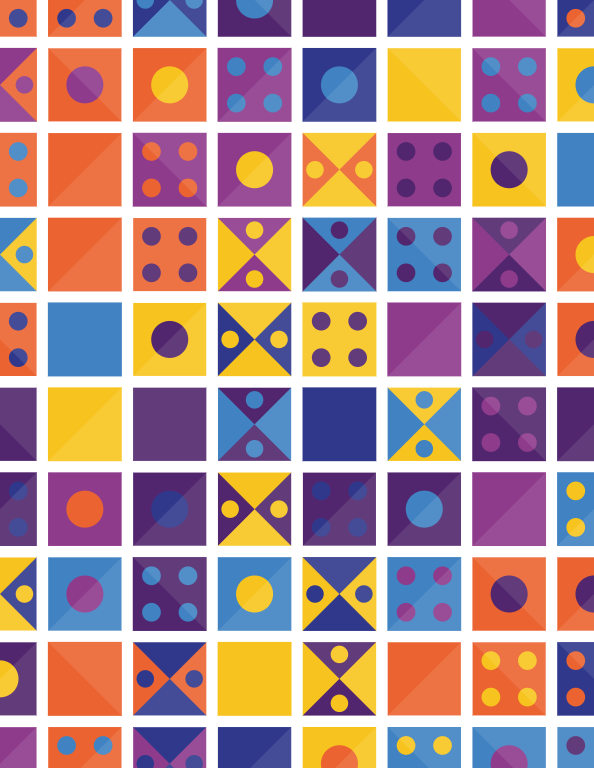
This pattern is drawn by a Shadertoy shader. Its source:

```glsl
// Seven columns of square tiles on white, each plain, one-dot, four-dot or
// hourglass, in two hashed palette colours. A pale diagonal sheen lies over
// most tiles; all shapes are signed distances in units of the tile pitch.

const vec3 PALETTE[6] = vec3[6](
    vec3(0.32, 0.15, 0.43),   // plum
    vec3(0.19, 0.22, 0.55),   // navy
    vec3(0.56, 0.23, 0.55),   // magenta
    vec3(0.25, 0.51, 0.76),   // blue
    vec3(0.92, 0.39, 0.19),   // orange
    vec3(0.97, 0.77, 0.12));  // yellow

// Integer hash: three values in 0..1 per cell and salt
vec3 hash3(ivec2 cell, uint salt) {
    uvec3 v = uvec3(uvec2(cell + 64), salt) * 1664525u + 1013904223u;
    v.x += v.y * v.z; v.y += v.z * v.x; v.z += v.x * v.y;
    v ^= v >> 16u;
    v.x += v.y * v.z; v.y += v.z * v.x; v.z += v.x * v.y;
    return vec3(v >> 8u) / 16777216.0;
}

float boxDistance(vec2 p, float halfSize) {
    vec2 d = abs(p) - halfSize;
    return max(d.x, d.y);
}

float coverage(float dist, float pixel) {
    return clamp(0.5 - dist / pixel, 0.0, 1.0);
}

// Half-plane sheen: lower right, upper right, whole tile or none
float sheen(vec2 p, float pick, float pixel) {
    if (pick > 0.88) return 1.0;
    if (pick > 0.76) return 0.0;
    float diagonal = pick < 0.46 ? -p.x - p.y : p.y - p.x;
    return coverage(diagonal * 0.7071, pixel);
}

vec3 tileColor(vec2 p, ivec2 cell, float pixel) {
    vec3 pick = hash3(cell, 1u);
    vec3 style = hash3(cell, 2u);

    // Two different palette entries
    int base = int(pick.x * 5.9);
    int other = (base + 1 + int(pick.y * 5.0)) % 6;
    vec3 ground = PALETTE[base];
    vec3 accent = PALETTE[other];

    float motif = style.x;
    float shape = 1.0;
    if (motif > 0.73) {
        // Hourglass with a dot in each of two opposite triangles
        vec2 q = abs(style.y < 0.5 ? p : p.yx);
        float sides = (q.y - q.x) * 0.7071;
        float dots = length(q - vec2(0.0, 0.288)) - 0.103;
        shape = min(sides, dots);
    } else if (motif > 0.46) {
        shape = length(abs(p) - 0.215) - 0.11;
    } else if (motif > 0.20) {
        shape = length(p) - 0.218;
    }

    vec3 color = mix(ground, accent, coverage(shape, pixel));
    return mix(color, vec3(1.0), 0.095 * sheen(p, style.z, pixel));
}

void mainImage(out vec4 fragColor, in vec2 fragCoord) {
    // Tile centres sit on whole numbers, counted from the top left
    float pixel = 7.0 / iResolution.x;
    vec2 p = vec2(fragCoord.x, iResolution.y - fragCoord.y) * pixel;
    vec2 cell = floor(p + 0.5);
    vec2 local = p - cell;

    // Slight unevenness in tile size
    float halfSize = 0.43 + 0.006 * hash3(ivec2(cell), 3u).x;
    float inside = coverage(boxDistance(local, halfSize), pixel);
    vec3 color = mix(vec3(1.0), tileColor(local, ivec2(cell), pixel), inside);
    fragColor = vec4(color, 1.0);
}
```
